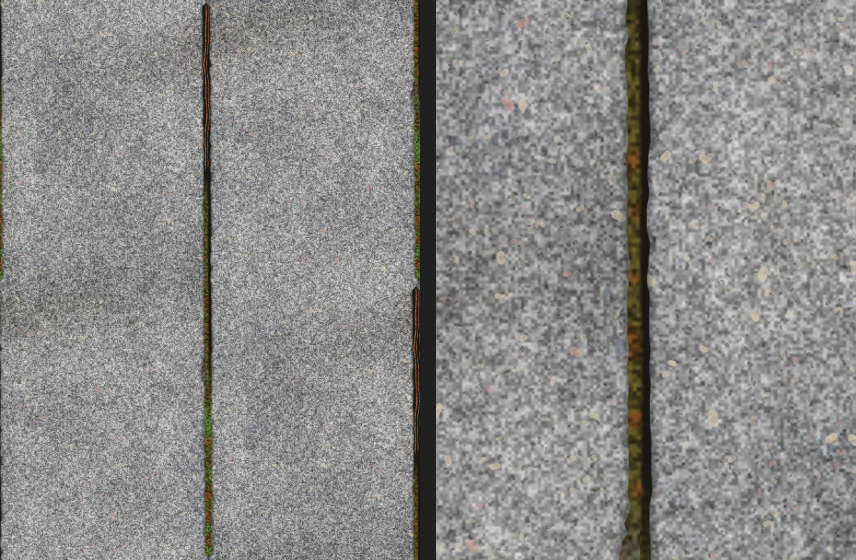
Left, the full canvas; right, a detail of the centre.
Give the GLSL for this texture, as a WebGL 2 fragment shader.

```glsl
#version 300 es
precision highp float;
// Two upright concrete slabs, the second shifted half a height, with mossy joints.
// One periodic tile (u across, t down) holds the grain, cellular pebbles and stains;
// the joint is a wavering strip filled with a rusty stick, dark soil and moss.
uniform vec2 u_resolution;
out vec4 fragColor;

const vec2 TILE = vec2(3.0, 8.0);   // square cells in one slab, across and down
const float JOINT_X = 0.4935;       // centre of the middle joint
const float SHIFT = 0.507;          // vertical offset of every other column
const vec3 CONCRETE = vec3(0.578, 0.578, 0.579);
const vec3 CREAM = vec3(0.84, 0.78, 0.67);
const vec3 PINK = vec3(0.76, 0.60, 0.56);
const vec3 SLATE = vec3(0.46, 0.49, 0.56);
const vec3 SOIL = vec3(0.10, 0.09, 0.07);
const vec3 OLIVE = vec3(0.32, 0.29, 0.13);
const vec3 MOSS = vec3(0.33, 0.42, 0.18);
const vec3 RUST = vec3(0.46, 0.25, 0.11);
const vec3 STICK = vec3(0.62, 0.39, 0.27);

float hash(vec2 cell, float seed) {
  vec3 q = fract(cell.xyx * 0.1031 + seed * 0.1173);
  q += dot(q, q.yzx + 33.33);
  return fract((q.x + q.y) * q.z);
}

// Value noise that wraps at the tile border.
float noise(vec2 p, float scale, float seed) {
  vec2 period = TILE * scale;
  p *= scale;
  vec2 i = floor(p), f = fract(p);
  f = f * f * (3.0 - 2.0 * f);
  vec2 a = mod(i, period), b = mod(i + 1.0, period);
  float low = mix(hash(a, seed), hash(vec2(b.x, a.y), seed), f.x);
  float high = mix(hash(vec2(a.x, b.y), seed), hash(b, seed), f.x);
  return mix(low, high, f.y);
}

// Scattered cellular pebbles: x is coverage, y a random id.
vec2 pebbles(vec2 p, float scale, float share, float radius, float soft, float seed) {
  p *= scale;
  vec2 base = floor(p), best = vec2(0.0);
  for (int j = -1; j <= 1; j++) {
    for (int i = -1; i <= 1; i++) {
      vec2 cell = base + vec2(i, j);
      vec2 key = mod(cell, TILE * scale);
      float id = hash(key, seed);
      vec2 d = p - cell - vec2(hash(key, seed + 1.0), hash(key, seed + 2.0));
      float angle = 6.283 * hash(key, seed + 3.0);
      float lump = 1.0 + 0.3 * sin(2.0 * atan(d.y, d.x + 0.0001) + angle);
      float size = radius * mix(0.5, 1.2, hash(key, seed + 4.0)) * lump;
      float cover = 1.0 - smoothstep(size - soft, size + soft, length(d));
      cover *= step(id, share);
      if (cover > best.x) best = vec2(cover, id / share);
    }
  }
  return best;
}

float bump(float x, float centre, float width) {
  float d = (x - centre) / width;
  return exp(-d * d);
}

// Signed distance around a wrapped 0..1 coordinate.
float wrapped(float t, float centre) {
  return fract(t - centre + 0.5) - 0.5;
}

vec3 pebbleColor(float id) {
  vec3 c = mix(CREAM, PINK, smoothstep(0.55, 0.65, id));
  return mix(c, SLATE, smoothstep(0.78, 0.82, id));
}

vec3 slab(float u, float t, float pixel) {
  vec2 p = vec2(u, t) * TILE;
  // Broad weathering: diagonal damp shadows and pale upright streaks.
  float cloud = noise(p, 1.0, 3.0) + 0.6 * noise(p, 3.0, 4.0) + 0.4 * noise(p, 8.0, 5.0) - 1.0;
  float damp = bump(wrapped(t, 0.03 - 0.08 * (u - 0.4)), 0.0, 0.06) * (1.0 - 0.6 * u);
  damp += bump(wrapped(t, 0.57 + 0.15 * (1.0 - u)), 0.0, 0.045) * u * u;
  float streak = (bump(u, 0.15, 0.05) + bump(u, 0.84, 0.06)) * noise(p, 4.0, 6.0);
  float tone = 0.075 * cloud - 0.11 * damp + 0.06 * streak;
  // Sandy grain at three sizes.
  tone += 0.29 * (noise(p, 64.0, 7.0) - 0.5) + 0.20 * (noise(p, 36.0, 8.0) - 0.5);
  tone += 0.10 * (noise(p, 18.0, 9.0) - 0.5);
  vec3 c = CONCRETE + tone;
  c += vec3(0.012, 0.004, -0.016) * (cloud + damp);
  // Dark pits, then fine and coarse exposed pebbles.
  vec2 pit = pebbles(p, 20.0, 0.30, 0.20, 60.0 * pixel, 11.0);
  vec2 fine = pebbles(p, 13.0, 0.30, 0.19, 40.0 * pixel, 21.0);
  vec2 coarse = pebbles(p, 5.0, 0.27, 0.13, 20.0 * pixel, 31.0);
  c *= 1.0 - 0.24 * pit.x;
  c = mix(c, pebbleColor(fine.y), 0.45 * fine.x);
  return mix(c, pebbleColor(coarse.y), 0.65 * coarse.x);
}

// Joint filling; v runs from -1 to 1 across the strip.
vec3 filling(vec2 p, float v, float t) {
  float grain = noise(p, 48.0, 41.0);
  float patches = noise(vec2(0.0, p.y), 5.0, 42.0);
  float mossy = smoothstep(0.30, 0.37, t);
  float green = smoothstep(0.58, 0.74, t) * smoothstep(0.35, 0.6, patches);
  vec3 growth = mix(OLIVE, MOSS, green);
  growth = mix(growth, RUST, 0.7 * smoothstep(0.62, 0.8, noise(p, 9.0, 43.0)));
  float side = mix(1.0 - smoothstep(-0.1, 0.5, v), 1.0, smoothstep(0.6, 0.75, t));
  vec3 c = mix(SOIL, growth * (0.45 + 0.9 * grain), mossy * side);
  // Two wavering edges of a split stick in the upper part.
  float bend = 0.25 * sin(t * 41.0) + 0.12 * sin(t * 97.0);
  float fibre = bump(v, bend - 0.3, 0.22) + 0.8 * bump(v, bend + 0.4, 0.16);
  float stick = fibre * (1.0 - smoothstep(0.29, 0.31, t));
  return mix(c, STICK * (0.6 + 0.6 * grain), min(0.85 * stick, 1.0));
}

void main() {
  vec2 uv = gl_FragCoord.xy / u_resolution;
  float pixel = 1.0 / u_resolution.x;
  float column = (uv.x - JOINT_X) * 2.0;
  float down = 1.0 - uv.y;
  float slabT = fract(down - SHIFT * mod(floor(column), 2.0));
  vec3 color = slab(fract(column), slabT, pixel);

  // Nearest joint, with drift, ragged sides, a chip and closed ends.
  float joint = floor(column + 0.5);
  float t = fract(down - SHIFT * mod(joint, 2.0));
  float x = (column - joint) * 0.5 - 0.006 * (t - 0.4);
  vec2 p = vec2(2.0 * x, t) * TILE;
  float halfWidth = 0.0085 + 0.004 * (noise(p, 12.0, 51.0) - 0.5);
  float chip = bump(t, 0.665, 0.018) * step(x, 0.0);
  halfWidth += 0.011 * chip * noise(p, 20.0, 52.0);
  halfWidth *= smoothstep(0.003, 0.014, min(t, 1.0 - t));
  float edge = abs(x) - halfWidth;
  color *= 1.0 - 0.28 * (1.0 - smoothstep(0.0, 0.007, edge));
  vec3 fill = filling(p, x / max(halfWidth, 0.001), t);
  fill = mix(fill, CONCRETE * noise(p, 40.0, 53.0), 0.6 * chip);
  color = mix(fill, color, smoothstep(-pixel, pixel, edge));
  fragColor = vec4(clamp(color, 0.0, 1.0), 1.0);
}
```
